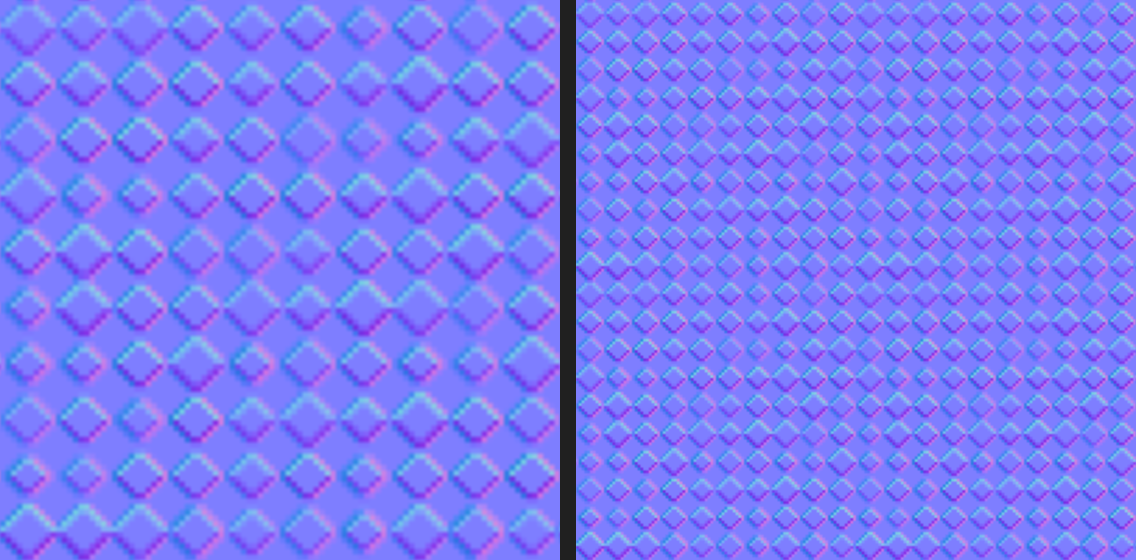
Left, the tile; right, the same tile 2 across and 2 down.
Reproduce this texture map procedurally as a WebGL 2 fragment shader.

```glsl
#version 300 es
precision highp float;
// Tiling normal map: a 10 by 10 grid of raised diamond studs on a coarse texel lattice.

#define REPEATS 10.0
#define TEXELS 100.0
#define RADIUS_MIN 0.38
#define RADIUS_MAX 0.52
#define TIP_CUT 0.03
#define HEIGHT_MIN 0.65
#define HEIGHT_MAX 1.05
#define EDGE_SOFTNESS 0.045
#define SLOPE_MAJOR 0.76
#define SLOPE_MINOR 0.12

uniform vec2 u_resolution;
out vec4 outColor;

// Two random values per cell
vec2 hash2(vec2 cell) {
    vec3 p = fract(vec3(cell.xyx) * vec3(0.1031, 0.1030, 0.0973) + 0.137);
    p += dot(p, p.yzx + 33.33);
    return fract((p.xx + p.yz) * p.zy);
}

// Signed distance to a blunt-tipped diamond in x, stud height in y, for a texel index
vec2 stud(vec2 texel) {
    vec2 grid = (mod(texel, TEXELS) + 0.5) / TEXELS * REPEATS;
    vec2 rnd = hash2(floor(grid));
    vec2 local = abs(fract(grid) - 0.5);
    float radius = mix(RADIUS_MIN, RADIUS_MAX, rnd.x);
    float dist = max(local.x + local.y - radius,
                     max(local.x, local.y) - radius + TIP_CUT);
    float inside = 1.0 - smoothstep(-EDGE_SOFTNESS, EDGE_SOFTNESS, dist);
    return vec2(dist, inside * mix(HEIGHT_MIN, HEIGHT_MAX, rnd.y));
}

// Encoded normal of one texel, from central height differences
vec3 texelNormal(vec2 texel) {
    vec2 stepX = vec2(1.0, 0.0);
    vec2 stepY = vec2(0.0, 1.0);
    vec2 slope = vec2(stud(texel - stepX).y - stud(texel + stepX).y,
                      stud(texel - stepY).y - stud(texel + stepY).y);
    // The outer ring leans sideways and the inner ring up or down: a stair-stepped rim
    vec2 lean = stud(texel).x > 0.0 ? vec2(SLOPE_MAJOR, SLOPE_MINOR)
                                    : vec2(SLOPE_MINOR, SLOPE_MAJOR);
    return normalize(vec3(slope * lean, 1.0)) * 0.5 + 0.5;
}

void main() {
    vec2 uv = gl_FragCoord.xy / u_resolution;

    // Blend the four nearest texels, keeping their centres slightly flat
    vec2 position = uv * TEXELS - 0.5;
    vec2 base = floor(position);
    vec2 blend = smoothstep(0.0, 1.0, position - base);
    vec3 color = vec3(0.0);
    for (int j = 0; j < 2; j++) {
        for (int i = 0; i < 2; i++) {
            vec2 corner = vec2(float(i), float(j));
            vec2 weight = mix(1.0 - blend, blend, corner);
            color += texelNormal(base + corner) * weight.x * weight.y;
        }
    }
    outColor = vec4(color - vec3(0.006, 0.006, 0.0), 1.0);
}
```
